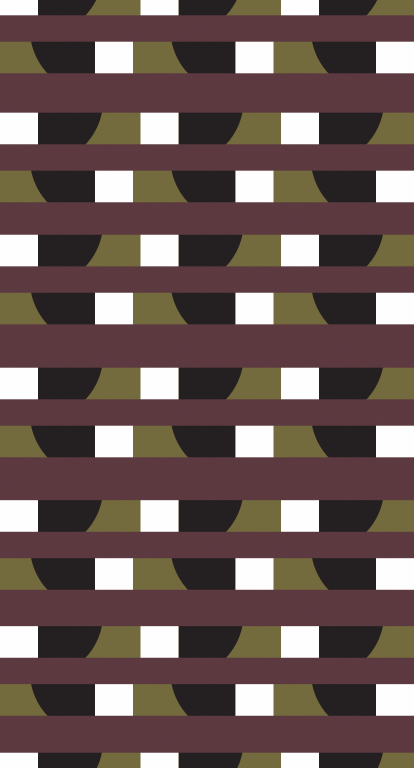
Write a Shadertoy shader that draws this pattern.

```glsl
// Plum bands crossing rows of white blocks, black quarter discs and olive ground.

// Coverage of a shape from its signed distance, softened over one pixel.
float fill(float dist, float pixel) {
    return clamp(0.5 - dist / pixel, 0.0, 1.0);
}

// One strip of motifs; p.y runs downward from the top of the strip.
vec3 motifStrip(vec2 p, float pixel) {
    float u = mod(p.x + 20.0, 140.5) - 20.0;
    vec3 color = vec3(0.45, 0.42, 0.24);

    // Disc sector cut off by its left side
    float disc = length(vec2(u - 38.0, p.y + 13.0)) - 65.2;
    color = mix(color, vec3(0.14, 0.12, 0.13), fill(max(disc, 38.0 - u), pixel));

    // White block beside it
    return mix(color, vec3(0.995), fill(abs(u - 19.0) - 19.0, pixel));
}

// Lays a strip over the color, starting at the given height.
vec3 layStrip(vec3 color, vec2 p, float top, float pixel) {
    p.y -= top;
    float cover = fill(abs(p.y - 15.8) - 15.8, pixel);
    return mix(color, motifStrip(p, pixel), cover);
}

void mainImage(out vec4 fragColor, in vec2 fragCoord) {
    // The canvas is 414 units wide, measured from its upper left corner
    float pixel = 414.0 / iResolution.x;
    vec2 p = vec2(fragCoord.x, iResolution.y - fragCoord.y) * pixel;

    // Plum ground with a faint weave
    float weave = sin(p.x * 1.3 + sin(p.y * 0.7)) * sin(p.y * 1.3 + sin(p.x * 0.6));
    vec3 color = vec3(0.36, 0.225, 0.25) + 0.006 * weave;

    // Uneven row spacing: each row is a strip and its mirrored partner
    float drift[7] = float[7](0.0, 0.8, -5.3, -0.5, 3.8, 1.6, 0.0);
    for (int row = 0; row < 7; row++) {
        float top = -16.3 + 128.17 * float(row) + drift[row];
        color = layStrip(color, p, top, pixel);
        color = layStrip(color, vec2(133.0 - p.x, p.y), top + 58.0, pixel);
    }

    fragColor = vec4(color, 1.0);
}
```
